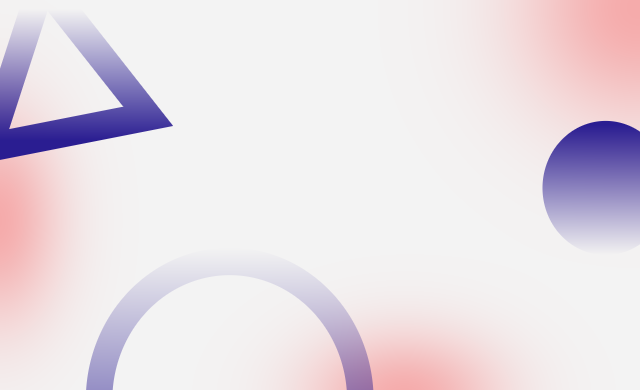
This background is drawn by a WebGL 2 fragment shader. Its source:

```glsl
#version 300 es
precision highp float;

uniform vec2 u_resolution;
out vec4 fragColor;

// Lengths are in canvas heights, origin at the lower left
const vec3 PAPER  = vec3(0.953, 0.953, 0.953);
const vec3 PINK   = vec3(0.960, 0.670, 0.670);
const vec3 INDIGO = vec3(0.165, 0.115, 0.570);

// Glows: centre in xy, falloff radii in zw
const vec4 GLOW_CORNER = vec4(1.635, 0.980, 0.300, 0.300);
const vec4 GLOW_LEFT   = vec4(-0.010, 0.435, 0.165, 0.270);
const vec4 GLOW_BOTTOM = vec4(1.036, -0.020, 0.245, 0.165);

// Triangle frame corners: top, right, left
const vec2 OUTER_TOP   = vec2(0.096, 1.120);
const vec2 OUTER_RIGHT = vec2(0.444, 0.677);
const vec2 OUTER_LEFT  = vec2(-0.081, 0.574);
const vec2 INNER_TOP   = vec2(0.122, 0.972);
const vec2 INNER_RIGHT = vec2(0.316, 0.7265);
const vec2 INNER_LEFT  = vec2(0.0235, 0.669);

// Ellipses
const vec2 DISC_CENTER = vec2(1.553, 0.518);
const vec2 DISC_RADII  = vec2(0.162, 0.172);
const vec2 RING_CENTER = vec2(0.589, -0.026);
const vec2 RING_OUTER  = vec2(0.369, 0.391);
const vec2 RING_INNER  = vec2(0.301, 0.3205);

// Vertical fades: clear height, solid height
const vec2 FRAME_FADE = vec2(0.977, 0.640);
const vec2 DISC_FADE  = vec2(0.346, 0.680);
const vec2 RING_FADE  = vec2(0.365, -0.417);

float glow(vec2 p, vec4 g) {
    vec2 d = (p - g.xy) / g.zw;
    return exp(-dot(d, d));
}

// Signed distance to the line a-b, positive on its left
float sideDistance(vec2 p, vec2 a, vec2 b) {
    vec2 e = normalize(b - a);
    return dot(p - a, vec2(-e.y, e.x));
}

// Corners run clockwise
float triangle(vec2 p, vec2 a, vec2 b, vec2 c) {
    return max(sideDistance(p, a, b),
           max(sideDistance(p, b, c), sideDistance(p, c, a)));
}

// First-order distance to an ellipse
float ellipse(vec2 p, vec2 radii) {
    float k = length(p / radii);
    float slope = length(p / (radii * radii));
    return k * (k - 1.0) / max(slope, 1e-4);
}

float coverage(float d) {
    return clamp(0.5 - d * u_resolution.y, 0.0, 1.0);
}

float fade(float y, vec2 range) {
    return clamp((y - range.x) / (range.y - range.x), 0.0, 1.0);
}

void main() {
    vec2 p = gl_FragCoord.xy / u_resolution.y;

    // Paper with soft pink glows
    float warmth = glow(p, GLOW_CORNER) + glow(p, GLOW_LEFT) + glow(p, GLOW_BOTTOM);
    vec3 color = mix(PAPER, PINK, min(warmth, 1.0));

    // Triangle frame
    float frame = max(triangle(p, OUTER_TOP, OUTER_RIGHT, OUTER_LEFT),
                     -triangle(p, INNER_TOP, INNER_RIGHT, INNER_LEFT));
    color = mix(color, INDIGO, coverage(frame) * fade(p.y, FRAME_FADE));

    // Disc at the right edge
    float disc = ellipse(p - DISC_CENTER, DISC_RADII);
    color = mix(color, INDIGO, coverage(disc) * fade(p.y, DISC_FADE));

    // Ring rising from the bottom edge
    vec2 q = p - RING_CENTER;
    float ring = max(ellipse(q, RING_OUTER), -ellipse(q, RING_INNER));
    color = mix(color, INDIGO, coverage(ring) * fade(p.y, RING_FADE));

    fragColor = vec4(color, 1.0);
}
```
